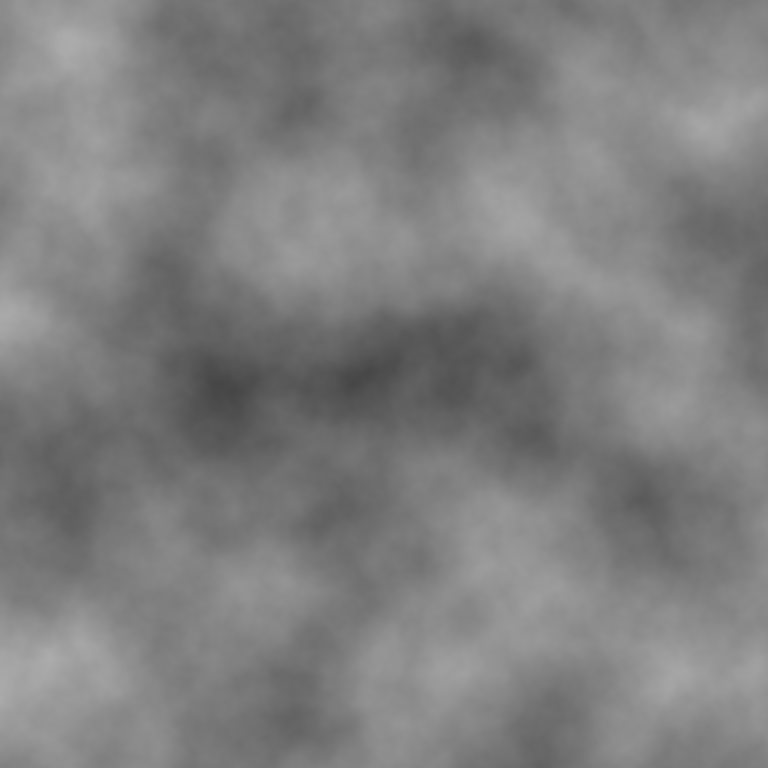
Give the GLSL for this texture, as a Shadertoy shader.

```glsl
// Soft grey clouds: fractal gradient noise with broad billows and faint fine mottling.

#define BASE_SCALE 3.0    // billows across the canvas
#define OCTAVES 6
#define LACUNARITY 2.0    // frequency step per octave
#define GAIN 0.5          // amplitude step per octave
#define MID_GREY 0.495
#define CONTRAST 0.285
#define SEED 17.0

const float TAU = 6.2831853;

// Integer hash of a lattice point, giving a value in 0..1
float hash(ivec2 cell) {
    uvec2 q = uvec2(cell) * uvec2(1597u, 3812u) + uvec2(7919u, 104u);
    uint n = (q.x ^ (q.y * 2699u)) * 40503u;
    n ^= n >> 15;
    n *= 73939133u;
    n ^= n >> 13;
    n *= 83492791u;
    n ^= n >> 16;
    return float(n & 65535u) / 65536.0;
}

// Unit gradient with a random direction
vec2 gradient(ivec2 cell) {
    float angle = TAU * hash(cell);
    return vec2(cos(angle), sin(angle));
}

// Gradient noise with quintic blending, centred on zero
float gradientNoise(vec2 p) {
    ivec2 cell = ivec2(floor(p));
    vec2 f = fract(p);
    vec2 blend = f * f * f * (f * (f * 6.0 - 15.0) + 10.0);
    const ivec2 o = ivec2(0, 1);
    float a = dot(gradient(cell + o.xx), f - vec2(o.xx));
    float b = dot(gradient(cell + o.yx), f - vec2(o.yx));
    float c = dot(gradient(cell + o.xy), f - vec2(o.xy));
    float d = dot(gradient(cell + o.yy), f - vec2(o.yy));
    return mix(mix(a, b, blend.x), mix(c, d, blend.x), blend.y);
}

// Sum of octaves, each turned to hide the lattice
float clouds(vec2 p) {
    const mat2 turn = mat2(0.8, 0.6, -0.6, 0.8);
    float sum = 0.0;
    float amplitude = 1.0;
    for (int i = 0; i < OCTAVES; i++) {
        sum += amplitude * gradientNoise(p);
        p = turn * p * LACUNARITY + SEED;
        amplitude *= GAIN;
    }
    return sum;
}

void mainImage(out vec4 fragColor, in vec2 fragCoord) {
    vec2 uv = fragCoord / iResolution.y;
    float grey = MID_GREY + CONTRAST * clouds(uv * BASE_SCALE + SEED * vec2(1.37, 2.71));
    fragColor = vec4(vec3(clamp(grey, 0.0, 1.0)), 1.0);
}
```
